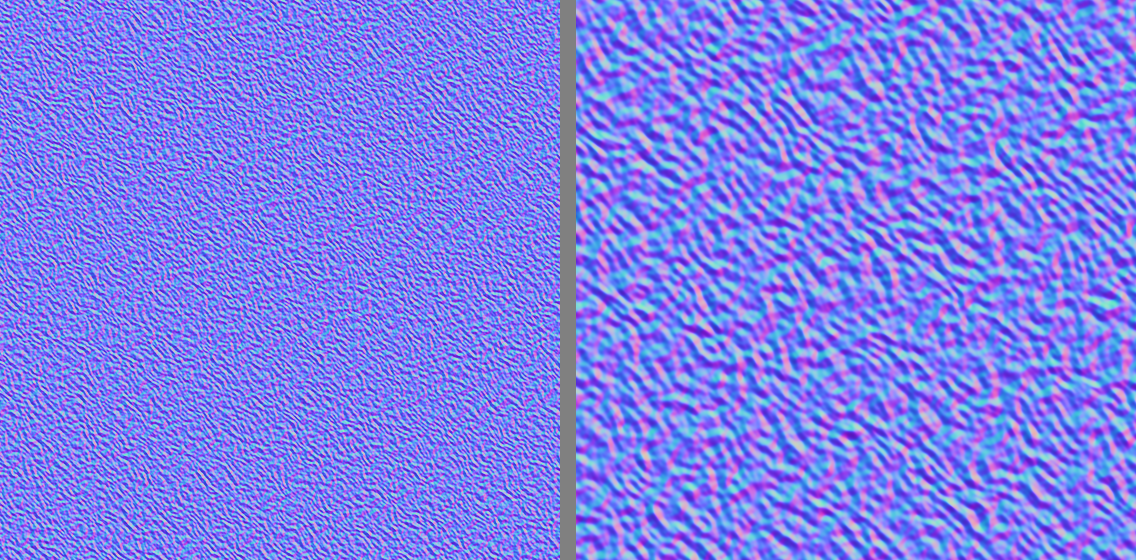
Left: the whole. Right: its middle third, enlarged.
Reproduce this texture map procedurally as a Shadertoy shader.

```glsl
// Tangent-space normal map of a fine, diagonally brushed leathery grain.

const float RIDGE_ANGLE = -0.77;              // direction the ridges run, radians
const vec2  RIDGE_CELLS = vec2(88.0, 150.0);  // cells per canvas: along, across
const float GRAIN_CELLS = 195.0;              // round grain cells per canvas
const float GRAIN_ANGLE = 0.35;               // keeps the two lattices apart
const float GRAIN_WEIGHT = 0.42;
const float WARP_CELLS = 24.0;                // slow wobble of the ridges
const float WARP_AMOUNT = 0.009;
const float RELIEF = 0.0052;                  // height of the bumps
const float SLOPE_STEP = 0.001;               // half width of the slope sample
const float LEAN = 0.22;                      // steeper flanks facing right
const float MEAN_SQUARE_SLOPE = 0.25;

mat2 rotation(float angle) {
    float c = cos(angle), s = sin(angle);
    return mat2(c, -s, s, c);
}

float hash(vec2 cell) {
    return fract(sin(dot(cell, vec2(127.1, 311.7))) * 43758.5453);
}

// Dot product of a random unit gradient with the offset from its corner
float cornerRamp(vec2 cell, vec2 offset) {
    float angle = 6.28319 * hash(cell);
    return dot(vec2(cos(angle), sin(angle)), offset);
}

float gradientNoise(vec2 p) {
    vec2 cell = floor(p);
    vec2 f = fract(p);
    vec2 blend = f * f * f * (f * (f * 6.0 - 15.0) + 10.0);
    vec2 e = vec2(1.0, 0.0);
    float low = mix(cornerRamp(cell, f),
                    cornerRamp(cell + e.xy, f - e.xy), blend.x);
    float high = mix(cornerRamp(cell + e.yx, f - e.yx),
                     cornerRamp(cell + e.xx, f - e.xx), blend.x);
    return mix(low, high, blend.y);
}

// Stretched ridges plus round grain
float surfaceHeight(vec2 p) {
    vec2 wobble = vec2(gradientNoise(p * WARP_CELLS),
                       gradientNoise(p * WARP_CELLS + 37.3));
    vec2 q = p + WARP_AMOUNT * wobble;
    float ridges = gradientNoise(rotation(RIDGE_ANGLE) * q * RIDGE_CELLS);
    float grain = gradientNoise(rotation(GRAIN_ANGLE) * p * GRAIN_CELLS + 71.7);
    return ridges + GRAIN_WEIGHT * grain;
}

void mainImage(out vec4 fragColor, in vec2 fragCoord) {
    float canvas = min(iResolution.x, iResolution.y);
    vec2 p = fragCoord / canvas;

    // Central differences, never narrower than a pixel
    float stepSize = max(SLOPE_STEP, 0.5 / canvas);
    vec2 e = vec2(stepSize, 0.0);
    vec2 slope = vec2(surfaceHeight(p + e.xy) - surfaceHeight(p - e.xy),
                      surfaceHeight(p + e.yx) - surfaceHeight(p - e.yx));
    slope *= -RELIEF / (2.0 * stepSize);
    slope.x += LEAN * (slope.x * slope.x - MEAN_SQUARE_SLOPE);

    // Encode the unit normal as colour
    vec3 normal = normalize(vec3(slope, 1.0));
    fragColor = vec4(0.5 + 0.5 * normal, 1.0);
}
```
